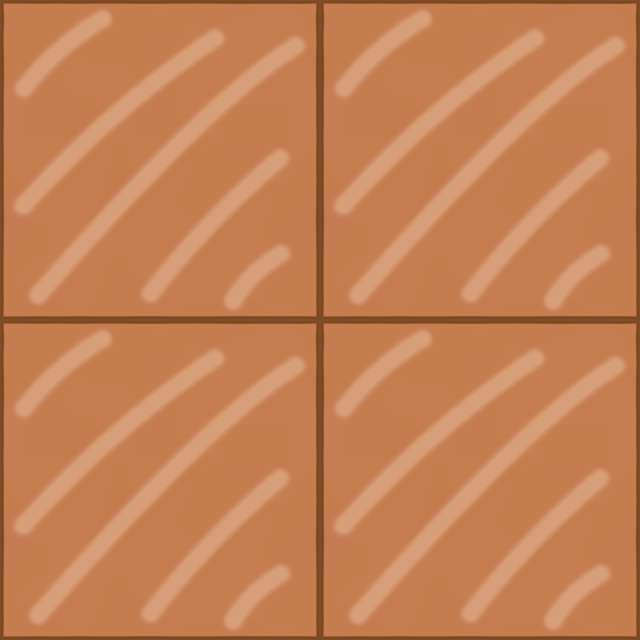
Write a three.js fragment shader that draws this texture.

```glsl
varying vec2 vUv;

const float REPEATS = 2.0;
const int CURVE_STEPS = 12;
const vec3 CLAY = vec3(0.773, 0.490, 0.316);
const vec3 SHEEN = vec3(0.845, 0.625, 0.475);
const vec3 GROUT = vec3(0.475, 0.278, 0.130);
const vec3 SEAM = vec3(0.535, 0.330, 0.175);

// Lengths as fractions of one tile
const float GROUT_HALF = 0.0118;
const float GROUT_SOFT = 0.0032;
const float SEAM_HALF = 0.0030;
const float WEAR_AMOUNT = 0.0018;
const float WEAR_CELLS = 16.0;
const float STROKE_CORE = 0.0140;
const float STROKE_EDGE = 0.0415;
const float MOTTLE = 0.006;

float hash(vec2 cell) {
  return fract(sin(dot(cell, vec2(127.1, 311.7))) * 43758.5);
}

// Value noise that wraps after one tile
float wrapNoise(vec2 p, float cells) {
  vec2 i = floor(p * cells);
  vec2 f = fract(p * cells);
  f = f * f * (3.0 - 2.0 * f);
  vec2 lo = mod(i, cells);
  vec2 hi = mod(i + 1.0, cells);
  float bottom = mix(hash(lo), hash(vec2(hi.x, lo.y)), f.x);
  float top = mix(hash(vec2(lo.x, hi.y)), hash(hi), f.x);
  return mix(bottom, top, f.y);
}

float segmentDistance(vec2 p, vec2 a, vec2 b) {
  vec2 ab = b - a;
  float t = clamp(dot(p - a, ab) / dot(ab, ab), 0.0, 1.0);
  return length(p - a - ab * t);
}

// Distance to a quadratic curve, walked in short segments
float curveDistance(vec2 p, vec2 a, vec2 control, vec2 b) {
  float d = 1.0;
  vec2 previous = a;
  for (int i = 1; i <= CURVE_STEPS; i++) {
    float t = float(i) / float(CURVE_STEPS);
    vec2 next = mix(mix(a, control, t), mix(control, b, t), t);
    d = min(d, segmentDistance(p, previous, next));
    previous = next;
  }
  return d;
}

float sheenDistance(vec2 p) {
  float d = curveDistance(p, vec2(0.075, 0.724), vec2(0.177, 0.856), vec2(0.320, 0.940));
  d = min(d, curveDistance(p, vec2(0.073, 0.357), vec2(0.342, 0.658), vec2(0.672, 0.880)));
  d = min(d, curveDistance(p, vec2(0.120, 0.078), vec2(0.638, 0.675), vec2(0.924, 0.857)));
  d = min(d, curveDistance(p, vec2(0.471, 0.083), vec2(0.649, 0.316), vec2(0.875, 0.505)));
  return min(d, curveDistance(p, vec2(0.729, 0.060), vec2(0.785, 0.153), vec2(0.878, 0.206)));
}

void main() {
  vec2 tile = fract(vUv * REPEATS);

  // Clay face with soft diagonal sheen
  vec3 color = CLAY + MOTTLE * (wrapNoise(tile, 8.0) - 0.5);
  float sheen = 1.0 - smoothstep(STROKE_CORE, STROKE_EDGE, sheenDistance(tile));
  color = mix(color, SHEEN, sheen);

  // Grout with slightly worn edges and a faint central seam
  vec2 toEdge = min(tile, 1.0 - tile);
  float edge = min(toEdge.x, toEdge.y);
  float wear = WEAR_AMOUNT * (wrapNoise(tile, WEAR_CELLS) - 0.5);
  float grout = 1.0 - smoothstep(-GROUT_SOFT, GROUT_SOFT, edge - GROUT_HALF - wear);
  float seam = 1.0 - smoothstep(0.0, SEAM_HALF, edge);
  color = mix(color, mix(GROUT, SEAM, seam), grout);

  gl_FragColor = vec4(color, 1.0);
}
```
